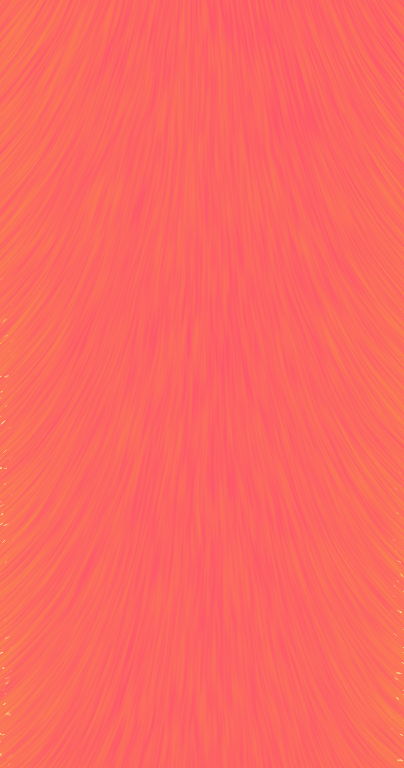
Write a Shadertoy shader that draws this texture.

```glsl
const float PI = 3.14159265;
const float ROWS = 4.0;    // strand lengths per canvas height
const float SPREAD = 2.4;  // how fast strands fan outward

vec2 randomGradient(vec2 cell) {
    vec3 h = fract(cell.xyx * vec3(0.1031, 0.1030, 0.0973));
    h += dot(h, h.yzx + 33.33);
    float angle = 2.0 * PI * fract((h.x + h.y) * h.z);
    return vec2(cos(angle), sin(angle));
}

float gradientNoise(vec2 p) {
    vec2 cell = floor(p);
    vec2 f = p - cell;
    vec2 w = f * f * f * (f * (f * 6.0 - 15.0) + 10.0);
    float a = dot(randomGradient(cell), f);
    float b = dot(randomGradient(cell + vec2(1, 0)), f - vec2(1, 0));
    float c = dot(randomGradient(cell + vec2(0, 1)), f - vec2(0, 1));
    float d = dot(randomGradient(cell + vec2(1, 1)), f - vec2(1, 1));
    return mix(mix(a, b, w.x), mix(c, d, w.x), w.y);
}

// Constant along a strand curving down and outward, evenly dense across
float strandCoord(float u, float drop, float bend) {
    float c = u * inversesqrt(1.0 + bend * u * u) * exp(-SPREAD * drop);
    return c * (1.0 + 0.8 * bend * c * c);
}

// Flattens noise into plateaus with crisp borders
float crisp(float n) {
    return n / (0.18 + abs(n));
}

// Stretched octaves: broad locks, strands and fine hairs
float strandTone(float across, float along, float seed) {
    float sway = 0.008 * gradientNoise(vec2(across * 22.0 - seed, along * 7.0));
    float hair = across + sway;
    float tone = 0.11 * gradientNoise(vec2(across * 26.0 + seed, along * 3.0));
    tone += 0.22 * gradientNoise(vec2(across * 75.0 + seed * 1.7, along * 6.0));
    tone += 0.17 * crisp(gradientNoise(vec2(hair * 150.0 + seed * 2.3, along * 10.0)));
    tone += 0.21 * crisp(gradientNoise(vec2(hair * 265.0 + seed * 3.1, along * 17.0)));
    return tone;
}

// Soft elliptical patch
float patchAt(vec2 p, vec2 centre, vec2 size) {
    vec2 d = (p - centre) / size;
    return exp(-dot(d, d));
}

vec3 furColour(float t) {
    vec3 pink = vec3(0.995, 0.33, 0.425);
    vec3 orange = vec3(0.98, 0.50, 0.31);
    vec3 amber = vec3(1.0, 0.62, 0.24);
    vec3 colour = mix(pink, orange, clamp(t, 0.0, 1.0));
    return mix(colour, amber, smoothstep(0.95, 1.4, t));
}

void mainImage(out vec4 fragColor, in vec2 fragCoord) {
    vec2 uv = fragCoord / iResolution.xy;
    float aspect = iResolution.x / iResolution.y;
    float u = (uv.x - 0.515) * aspect;
    float side = abs(uv.x - 0.5) * 2.0;

    // Two staggered rows of strands, cross-faded along their length
    float tone = 0.0;
    float glint = 0.0;
    float energy = 0.0;
    for (int i = 0; i < 2; i++) {
        float shift = 0.5 * float(i);
        float row = floor(uv.y * ROWS + shift);
        float f = uv.y * ROWS + shift - row;
        float weight = pow(sin(PI * f), 2.0);
        float rowY = (row + 0.5 - shift) / ROWS;
        float bend = mix(14.0, 3.0, clamp(rowY, 0.0, 1.0));
        float across = strandCoord(u, rowY - uv.y, bend);
        float seed = 37.7 * row + 211.3 * shift + 500.0;
        tone += weight * strandTone(across, uv.y, seed);
        glint += weight * gradientNoise(vec2(across * 210.0 + seed, uv.y * 150.0));
        energy += weight * weight;
    }
    tone *= inversesqrt(energy);
    glint *= inversesqrt(energy);

    // Warm sides, pink crown and centre
    float low = 1.0 - smoothstep(0.25, 1.0, uv.y);
    float warmth = 0.36 + 0.17 * side * side;
    warmth += 0.16 * pow(side, 6.0) * low;
    warmth += 0.04 * (1.0 - uv.y) * side;
    warmth -= 0.09 * smoothstep(0.80, 1.0, uv.y) * smoothstep(0.2, 0.7, uv.x);
    warmth += 0.08 * patchAt(uv, vec2(0.0, 0.90), vec2(0.25, 0.25));
    warmth += 0.04 * patchAt(uv, vec2(0.42, 0.84), vec2(0.16, 0.16));
    warmth -= 0.04 * patchAt(uv, vec2(0.62, 0.48), vec2(0.15, 0.22));
    warmth -= 0.06 * patchAt(uv, vec2(0.74, 0.80), vec2(0.12, 0.10));
    warmth -= 0.06 * patchAt(uv, vec2(0.33, 0.79), vec2(0.06, 0.13));

    float contrast = 0.85 + 0.30 * smoothstep(0.5, 1.0, side);
    contrast += 0.20 * smoothstep(0.85, 1.0, uv.y);
    vec3 colour = furColour(warmth + tone * contrast);

    // Pale tips scattered along the lower sides
    float reach = mix(0.68, 0.44, step(0.5, uv.x));
    float rim = smoothstep(0.92, 1.0, side) * (1.0 - smoothstep(reach - 0.2, reach, uv.y));
    float tips = rim * smoothstep(0.34, 0.50, glint);
    colour = mix(colour, vec3(1.0, 0.84, 0.52), tips);

    fragColor = vec4(colour, 1.0);
}
```
